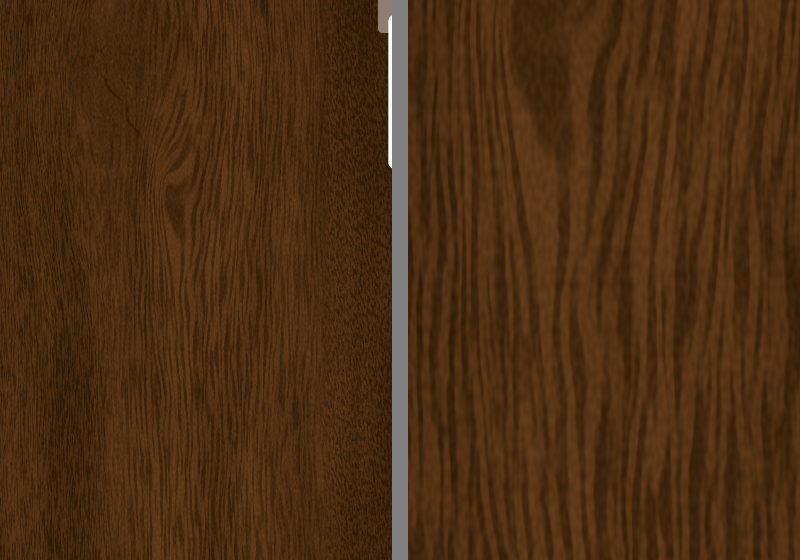
Left: the whole. Right: its middle third, enlarged.
This texture is drawn by a WebGL 1 fragment shader. Its source:

```glsl
precision highp float;
// Dark stained oak board: pore streaks mix wavy lines and stretched gradient
// noise along a grain coordinate that bows around a knot and loops beneath it.
// Tone bands, a flecked strip, knot cracks and a pale edge panel are layered in.

uniform vec2 u_resolution;

const vec3 DARK_BROWN = vec3(0.182, 0.100, 0.020);
const vec3 LIGHT_BROWN = vec3(0.400, 0.242, 0.108);
const vec3 TAB_TAN = vec3(0.56, 0.49, 0.43);
const vec3 PANEL_WHITE = vec3(0.98);
const vec2 KNOT = vec2(0.205, 0.86);
const vec2 LOOP = vec2(0.295, 0.665);

vec2 gradientAt(vec2 cell) {
  vec3 h = fract(cell.xyx * vec3(0.1031, 0.1030, 0.0973));
  h += dot(h, h.yzx + 33.33);
  float angle = 6.2832 * fract((h.x + h.y) * h.z);
  return vec2(cos(angle), sin(angle));
}

float gradientNoise(vec2 p) {
  vec2 i = floor(p);
  vec2 f = p - i;
  vec2 w = f * f * f * (f * (f * 6.0 - 15.0) + 10.0);
  float a = dot(gradientAt(i), f);
  float b = dot(gradientAt(i + vec2(1.0, 0.0)), f - vec2(1.0, 0.0));
  float c = dot(gradientAt(i + vec2(0.0, 1.0)), f - vec2(0.0, 1.0));
  float d = dot(gradientAt(i + 1.0), f - 1.0);
  return mix(mix(a, b, w.x), mix(c, d, w.x), w.y);
}

// Soft elliptical spot, 1 at the centre.
float spot(vec2 p, vec2 centre, vec2 size) {
  vec2 q = (p - centre) / size;
  return exp(-dot(q, q));
}

float band(float x, float centre, float width) {
  float q = (x - centre) / width;
  return exp(-q * q);
}

// Coverage of a rounded box.
float panel(vec2 p, vec2 centre, vec2 halfSize, float radius) {
  vec2 q = abs(p - centre) - halfSize + radius;
  float d = length(max(q, 0.0)) + min(max(q.x, q.y), 0.0) - radius;
  return 1.0 - smoothstep(-0.001, 0.001, d);
}

// Coordinate across the fibres, constant along each one.
float grainAcross(vec2 p) {
  float swell = spot(p, KNOT, vec2(0.165, 0.30));
  float u = KNOT.x + (p.x - KNOT.x) * (1.0 - 0.72 * swell);
  vec2 q = (p - LOOP) / vec2(0.05, 0.17);
  u += 0.075 * exp(-sqrt(dot(q, q) + 0.015));
  u += 0.014 * gradientNoise(p * vec2(6.0, 3.0));
  return u + 0.003 * gradientNoise(p * vec2(32.0, 15.0) + 7.0);
}

// Dark pores: 1 inside a streak, 0 between streaks.
float pores(vec2 grain, vec2 frequency, float lines, float seed) {
  float phase = gradientNoise(grain * frequency * vec2(0.25, 0.6) + seed + 5.0);
  float n = lines * sin(6.2832 * (grain.x * frequency.x * 0.48 + 1.3 * phase));
  n += 0.75 * gradientNoise(grain * frequency + seed);
  n += 0.4 * gradientNoise(grain * frequency * vec2(1.6, 3.0) + seed + 19.0);
  return smoothstep(-0.24, 0.36, n);
}

// Broad light and dark areas of the board.
float boardTone(vec2 p, float u) {
  float low = 1.0 - smoothstep(0.2, 0.62, p.y);
  float tone = 0.24 * gradientNoise(vec2(u * 14.0, p.y * 1.5));
  tone += 0.18 * gradientNoise(vec2(u * 48.0, p.y * 2.5) + 31.0);
  tone += 0.12 * gradientNoise(p * vec2(6.0, 5.0) + 63.0);
  tone += low * (0.16 * band(p.x, 0.265, 0.065) - 0.18 * band(p.x, 0.145, 0.045));
  tone += 0.14 * band(p.x, 0.44, 0.13);
  tone -= 0.08 * (1.0 - smoothstep(0.0, 0.22, p.x));
  return tone - 0.11 * smoothstep(0.58, 0.70, p.x);
}

// A wandering split plus a small nest of fine cracks.
float knotCracks(vec2 p) {
  float along = (p.y - 0.75) / 0.14;
  float path = mix(0.252, 0.168, along) + 0.022 * gradientNoise(vec2(p.y * 24.0, 3.0));
  float split = 1.0 - smoothstep(0.0005, 0.0045, abs(p.x - path));
  split *= smoothstep(-0.1, 0.1, along) * (1.0 - smoothstep(0.8, 1.05, along));
  split *= smoothstep(-0.25, 0.2, gradientNoise(p * 40.0));
  float ridge = 1.0 - smoothstep(0.0, 0.13, abs(gradientNoise(p * vec2(48.0, 36.0))));
  return max(split, ridge * spot(p, vec2(0.172, 0.885), vec2(0.022, 0.035)));
}

// Broken pale rim around the knot.
float knotRim(vec2 p) {
  float radius = length((p - KNOT) / vec2(0.085, 0.165)) + 0.25 * gradientNoise(p * 11.0);
  return band(radius, 1.0, 0.16) * smoothstep(-0.15, 0.4, gradientNoise(p * 17.0 + 5.0));
}

void main() {
  vec2 p = gl_FragCoord.xy / u_resolution.y;
  float right = u_resolution.x / u_resolution.y;
  float u = grainAcross(p);
  vec2 grain = vec2(u, p.y + 0.12 * gradientNoise(vec2(u * 37.0, 4.3)));

  // Region masks
  float edge = 0.578 + 0.012 * gradientNoise(vec2(p.y * 5.0, 2.0));
  float strip = smoothstep(edge - 0.015, edge + 0.015, p.x);
  float coarse = smoothstep(0.16, 0.27, u) * (1.0 - 0.4 * smoothstep(0.4, 0.6, u));
  float knot = spot(p, KNOT, vec2(0.085, 0.16));

  // Streaks: fine on the left, coarser in the middle, short flecks on the strip
  float fine = pores(grain, vec2(300.0, 26.0), 0.14, 0.0);
  float wide = pores(grain, vec2(200.0, 13.0), 0.24, 53.0);
  float flecks = pores(p + vec2(0.08, 0.6) * p.yx, vec2(270.0, 90.0), 0.0, 91.0);
  float streaks = mix(mix(fine, wide, coarse), flecks, strip);
  streaks = mix(streaks, flecks, 0.55 * knot);
  float depth = mix(0.50, 0.32, knot) - 0.05 * (1.0 - coarse);

  // Light wood, darkened by pores and cracks
  float tone = 0.65 + boardTone(p, u) - 0.12 * strip - 0.10 * knot - depth * streaks;
  tone += 0.20 * knotRim(p) - 0.34 * knotCracks(p);
  tone += 0.28 * gradientNoise(p * vec2(330.0, 150.0) + 11.0);
  vec3 color = mix(DARK_BROWN, LIGHT_BROWN, clamp(tone, 0.0, 1.0));

  // Pale tab and panel overlapping the right edge
  color = mix(color, TAB_TAN, panel(p, vec2(right, 1.0), vec2(0.025, 0.059), 0.008));
  color = mix(color, PANEL_WHITE, panel(p, vec2(right + 0.02, 0.836), vec2(0.0265, 0.138), 0.012));
  gl_FragColor = vec4(color, 1.0);
}
```
